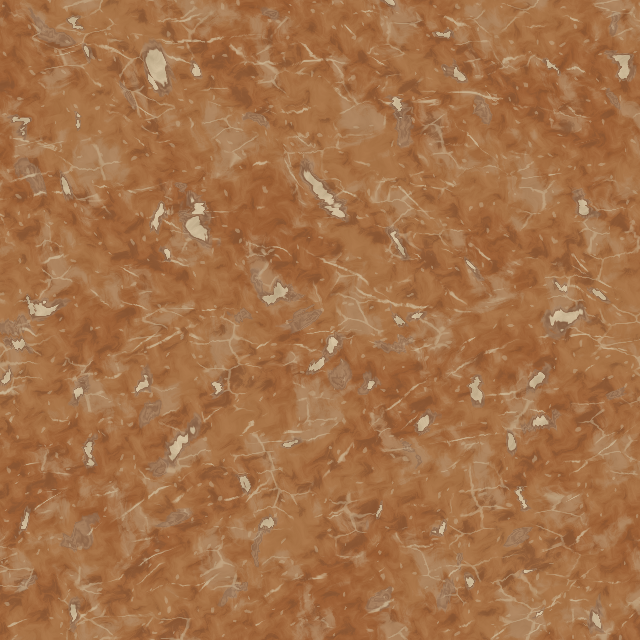
A three.js fragment shader for this texture:

```glsl
varying vec2 vUv;

float hash(vec2 p) {
  return fract(sin(dot(p, vec2(127.1, 311.7))) * 43758.5);
}

vec2 hash2(vec2 p) {
  return vec2(hash(p), hash(p + 57.3));
}

// Coordinates in a frame whose x axis points along the angle
vec2 turn(vec2 p, float angle) {
  float c = cos(angle), s = sin(angle);
  return vec2(c * p.x + s * p.y, c * p.y - s * p.x);
}

// Layered sines, each octave bending the next
float swirl(vec2 p) {
  float sum = 0.0, amp = 0.5;
  for (int i = 0; i < 6; i++) {
    p = turn(p, 1.1) * 1.75 + 3.7;
    p += 0.75 * sin(p.yx + vec2(0.4, 2.1));
    sum += amp * 0.5 * (sin(p.x) + sin(p.y));
    amp *= 0.62;
  }
  return sum;
}

// The bedding leans right in the lower half and left in the upper half
float bedding(float y) {
  return mix(1.0, -1.0, smoothstep(0.38, 0.62, y));
}

// Scattered ellipses: 0 at a centre, 1 at an edge
float scatter(vec2 p, float count, vec2 axes, float tilt, float spread, float share) {
  vec2 cell = floor(p * count);
  float nearest = 9.0;
  for (int j = -1; j <= 1; j++) {
    for (int i = -1; i <= 1; i++) {
      vec2 id = cell + vec2(i, j);
      vec2 seed = id + count * 3.1 + tilt * 17.0;
      vec2 shape = hash2(seed + 11.0);
      vec2 d = p * count - id - mix(vec2(0.2), vec2(0.8), hash2(seed));
      float angle = bedding((id.y + 0.5) / count) * tilt + (shape.x - 0.5) * spread;
      d = turn(d, angle) / (axes * mix(0.45, 1.0, shape.y));
      nearest = min(nearest, length(d) + 9.0 * step(share, hash(seed + 31.0)));
    }
  }
  return nearest;
}

// Cellular noise: gap between the two nearest points, 0 on a crack
float crackle(vec2 p) {
  vec2 cell = floor(p);
  float first = 9.0, second = 9.0;
  for (int j = -1; j <= 1; j++) {
    for (int i = -1; i <= 1; i++) {
      vec2 id = cell + vec2(i, j);
      float d = length(id + hash2(id) - p);
      second = min(second, max(first, d));
      first = min(first, d);
    }
  }
  return second - first;
}

void main() {
  vec3 rust = vec3(0.61, 0.37, 0.205);
  vec3 ochre = vec3(0.66, 0.455, 0.28);
  vec3 tan_ = vec3(0.68, 0.53, 0.39);
  vec3 taupe = vec3(0.63, 0.51, 0.41);
  vec3 umber = vec3(0.48, 0.33, 0.23);
  vec3 cream = vec3(0.79, 0.71, 0.58);

  // Bent coordinates
  vec2 bend = vec2(swirl(vUv * 14.0), swirl(vUv * 14.0 + 40.0));
  vec2 p = vUv + 0.012 * bend;
  vec2 folded = vUv + 0.03 * bend;

  // Clouded ground with diagonal streaks
  float streak = mix(swirl(turn(p, -0.65) * vec2(9.0, 26.0) + 20.0),
                     swirl(turn(p, 0.65) * vec2(9.0, 26.0)),
                     0.5 + 0.5 * bedding(p.y + 0.1 * bend.x));
  float cloud = swirl(p * 8.0 + 7.0);
  float patches = swirl(p * 24.0 + 13.0);
  float grain = swirl(p * 75.0);
  float tone = 0.5 + 0.5 * streak + 0.4 * cloud + 0.35 * grain;
  vec3 stone = mix(rust, ochre, smoothstep(0.0, 0.85, tone));
  float haze = patches + 0.5 * streak + 0.35 * grain;
  stone = mix(stone, tan_, 0.8 * smoothstep(0.05, 0.75, haze));
  stone = mix(stone, umber, 0.4 * smoothstep(0.2, 0.65, -streak * 0.6 - grain * 0.7));

  // Banded taupe inclusions
  float lens = scatter(folded, 9.0, vec2(0.36, 0.13), 1.0, 1.0, 0.45) + 0.35 * patches;
  float bands = 0.5 + 0.5 * sin(lens * 13.0 + 4.0 * grain);
  vec3 banded = mix(taupe, mix(umber, tan_, bands), 0.45);
  stone = mix(stone, banded, 0.75 * smoothstep(1.1, 0.85, lens));

  // Fine web of cracks in patches
  float web = smoothstep(0.09, 0.02, crackle(p * vec2(17.0, 30.0)));
  stone = mix(stone, cream, 0.5 * web * smoothstep(0.05, 0.45, patches + 0.6 * cloud));

  // Broken pale veins, nearly level or along the bedding
  float vein = smoothstep(1.4, 0.4, scatter(p, 5.0, vec2(0.48, 0.011), 0.05, 0.3, 0.55));
  vein = max(vein, smoothstep(1.4, 0.4, scatter(p, 6.0, vec2(0.48, 0.014), 0.5, 0.5, 0.4)));
  vein = max(vein, smoothstep(1.4, 0.4, scatter(p, 16.0, vec2(0.48, 0.04), 0.3, 1.2, 0.45)));
  stone = mix(stone, cream, vein * smoothstep(-0.5, 0.25, grain + 0.5 * patches) * 0.8);

  // Small specks
  float speck = scatter(p, 55.0, vec2(0.3, 0.15), 0.8, 2.0, 0.28);
  stone = mix(stone, mix(tan_, cream, 0.6), 0.6 * smoothstep(1.2, 0.6, speck));

  // Cream shell fragments with taupe rims
  float shell = scatter(folded, 5.0, vec2(0.16, 0.065), 0.9, 1.4, 0.45);
  shell = min(shell, scatter(folded, 14.0, vec2(0.24, 0.1), 1.0, 1.3, 0.28));
  shell += 0.25 * patches;
  stone = mix(stone, banded, 0.75 * smoothstep(1.9, 1.5, shell));
  stone = mix(stone, umber, 0.45 * smoothstep(0.25, 0.0, abs(shell - 1.15)));
  stone = mix(stone, cream + 0.05 * grain, smoothstep(1.08, 0.92, shell));

  gl_FragColor = vec4(stone + 0.025 * grain, 1.0);
}
```
